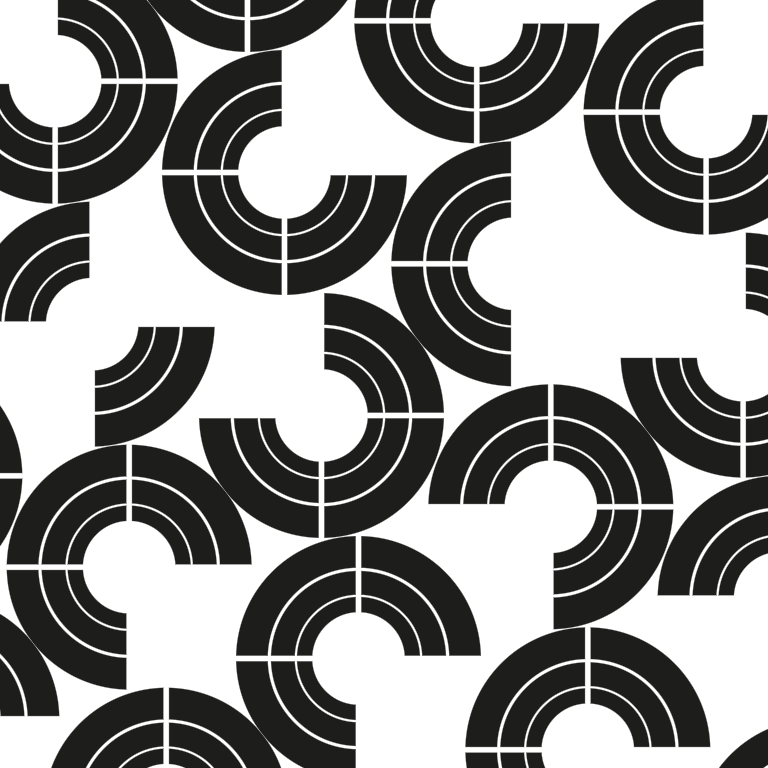
Give the GLSL for this pattern, as a WebGL 1 fragment shader.

```glsl
precision highp float;
uniform vec2 u_resolution;

#define INK vec3(0.114, 0.114, 0.108)
#define PAPER vec3(1.0)
#define STEP_A vec2(0.2986, -0.1189)
#define STEP_B vec2(0.0482, -0.3164)
#define ORIGIN vec2(0.3704, 0.7754)
#define OUTER_RADIUS 0.1594
#define INNER_RADIUS 0.0603
#define THIN_ARC vec2(0.0816, 0.0029)
#define WIDE_ARC vec2(0.1161, 0.0042)
#define GAP 0.0073
#define EDGE_PIXELS 1.25
#define SECOND_LOSS_EVERY 7.0

float hash(vec2 p) {
  p = fract(p * vec2(0.1031, 0.1137) + 0.37);
  p += dot(p, p.yx + 33.33);
  return fract((p.x + p.y) * p.x * 17.3);
}

// Quadrants run clockwise from the upper right: 0, 1, 2, 3
float quadrantOf(vec2 p) {
  return p.x > 0.0 ? (p.y > 0.0 ? 0.0 : 1.0) : (p.y > 0.0 ? 3.0 : 2.0);
}

// Every ring loses one quadrant, and every few rings lose a second
bool isMissing(float quadrant, vec2 cell) {
  float first = floor(4.0 * hash(cell));
  float turn = 1.0 + floor(2.0 * hash(cell + 19.0));
  float second = mod(first + turn, 4.0);
  float order = mod(cell.x + 2.0 * cell.y - 1.0, SECOND_LOSS_EVERY);
  bool losesSecond = order < 0.5;
  return abs(quadrant - first) < 0.5
      || (losesSecond && abs(quadrant - second) < 0.5);
}

// Positive inside the white line that follows an arc (radius, width)
float arcCut(float r, vec2 arc) {
  return 0.5 * arc.y - abs(r - arc.x);
}

// Signed distance to a grooved ring split into four quadrants
float ringDistance(vec2 p) {
  float r = length(p);
  float d = max(r - OUTER_RADIUS, INNER_RADIUS - r);
  d = max(d, max(arcCut(r, THIN_ARC), arcCut(r, WIDE_ARC)));
  return max(d, 0.5 * GAP - min(abs(p.x), abs(p.y)));
}

// Lattice coordinates of a point
vec2 toLattice(vec2 p) {
  vec2 a = STEP_A;
  vec2 b = STEP_B;
  float area = a.x * b.y - a.y * b.x;
  return vec2(p.x * b.y - p.y * b.x, a.x * p.y - a.y * p.x) / area;
}

void main() {
  float size = min(u_resolution.x, u_resolution.y);
  vec2 p = gl_FragCoord.xy / size - ORIGIN;
  vec2 nearest = floor(toLattice(p) + 0.5);

  // Closest remaining quadrant among the neighbouring rings
  float d = 1.0;
  for (int j = -1; j <= 1; j++) {
    for (int i = -1; i <= 1; i++) {
      vec2 cell = nearest + vec2(float(i), float(j));
      vec2 q = p - cell.x * STEP_A - cell.y * STEP_B;
      if (!isMissing(quadrantOf(q), cell)) d = min(d, ringDistance(q));
    }
  }

  float ink = clamp(0.5 - d * size / EDGE_PIXELS, 0.0, 1.0);
  gl_FragColor = vec4(mix(PAPER, INK, ink), 1.0);
}
```
